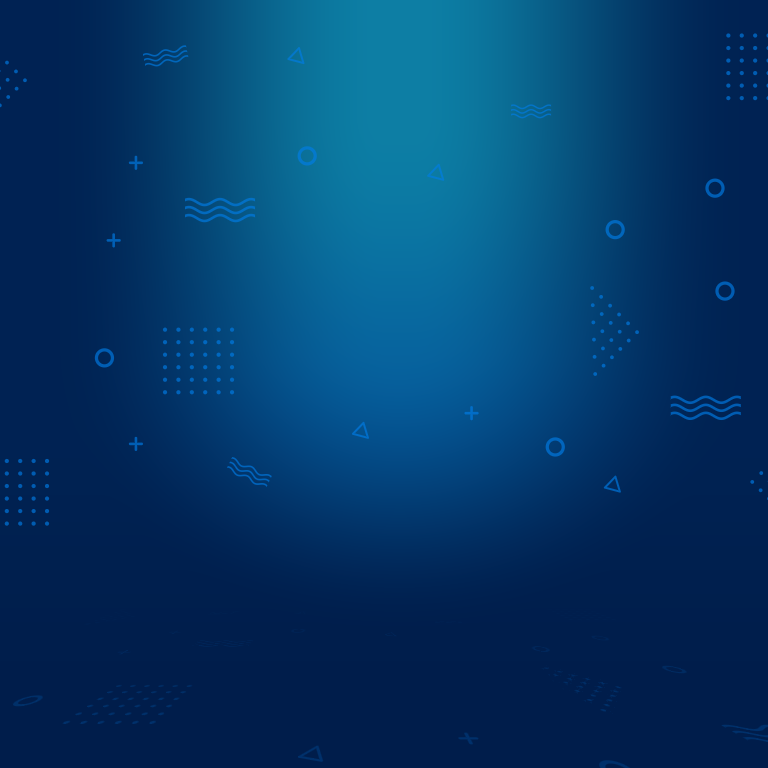
Reproduce this background procedurally as a three.js fragment shader.

```glsl
#define GLOW_CENTER vec2(0.52, 0.55)
#define GLOW_INNER 0.02
#define GLOW_OUTER 0.45
#define ICON_COLOR vec3(0.0, 0.49, 0.91)
#define ICON_ALPHA 0.64
#define FLOOR_ALPHA 0.2
#define FLOOR_HORIZON 0.3234
#define DOT_RADIUS 0.0027
#define DOT_SPACING vec2(0.01745, 0.0163)
#define WAVE_HALF_WIDTH 0.0456
#define WAVE_SPACING 0.0104

varying vec2 vUv;

const vec2 RINGS[6] = vec2[6](
  vec2(0.400, 0.797), vec2(0.801, 0.701), vec2(0.931, 0.755),
  vec2(0.944, 0.621), vec2(0.136, 0.534), vec2(0.723, 0.418));
const vec2 PLUSES[4] = vec2[4](
  vec2(0.177, 0.788), vec2(0.148, 0.687), vec2(0.614, 0.462), vec2(0.177, 0.422));
const vec2 TRIANGLES[4] = vec2[4](
  vec2(0.386, 0.927), vec2(0.568, 0.775), vec2(0.470, 0.439), vec2(0.798, 0.369));
// Center, half width, angle
const vec4 WAVES[5] = vec4[5](
  vec4(0.216, 0.926, 0.0286, 0.2), vec4(0.6915, 0.855, 0.026, 0.0),
  vec4(0.2865, 0.7265, 0.0456, 0.0), vec4(0.919, 0.469, 0.0456, 0.0),
  vec4(0.324, 0.384, 0.0286, -0.45));
const vec2 DOT_GRIDS[3] = vec2[3](
  vec2(0.2585, 0.530), vec2(0.992, 0.913), vec2(0.0176, 0.359));
// Top corner, horizontal direction
const vec3 DOT_WEDGES[3] = vec3[3](
  vec3(0.771, 0.625, 1.0), vec3(-0.026, 0.953, 1.0), vec3(1.038, 0.430, -1.0));

float segment(vec2 p, vec2 a, vec2 b) {
  vec2 ab = b - a;
  return length(p - a - ab * clamp(dot(p - a, ab) / dot(ab, ab), 0.0, 1.0));
}

float ring(vec2 p) {
  return abs(length(p) - 0.0104) - 0.0021;
}

float plusSign(vec2 p) {
  p = abs(p);
  if (p.y > p.x) p = p.yx;
  return length(vec2(max(p.x - 0.0075, 0.0), p.y)) - 0.0017;
}

float triangleOutline(vec2 p) {
  vec2 a = vec2(0.0033, 0.0104), b = vec2(-0.0104, -0.0039), c = vec2(0.0091, -0.0091);
  return min(segment(p, a, b), min(segment(p, b, c), segment(p, c, a))) - 0.0013;
}

// Three parallel wavy strokes
float waves(vec2 p, float halfWidth, float angle) {
  float scale = halfWidth / WAVE_HALF_WIDTH;
  float c = cos(angle), s = sin(angle);
  vec2 q = vec2(c * p.x + s * p.y, c * p.y - s * p.x) / scale;
  float amplitude = 0.0038, frequency = 155.0;
  float y = q.y - amplitude * cos(frequency * q.x);
  y -= WAVE_SPACING * clamp(floor(y / WAVE_SPACING + 0.5), -1.0, 1.0);
  float slope = amplitude * frequency * sin(frequency * q.x);
  float stroke = abs(y) / sqrt(1.0 + slope * slope) - 0.0017;
  return max(stroke, abs(q.x) - WAVE_HALF_WIDTH) * scale;
}

// Six by six dots
float dotGrid(vec2 p) {
  vec2 cell = clamp(floor(p / DOT_SPACING), -3.0, 2.0) + 0.5;
  return length(p - cell * DOT_SPACING) - DOT_RADIUS;
}

// Skewed lattice of dots narrowing to one side
float dotWedge(vec2 p) {
  mat2 lattice = mat2(0.0117, -0.0115, 0.0008, -0.0224);
  vec2 cell = floor(inverse(lattice) * p + 0.5);
  cell.x = clamp(cell.x, 0.0, 5.0);
  cell.y = clamp(cell.y, 0.0, 5.0 - cell.x);
  return length(p - lattice * cell) - DOT_RADIUS * 0.9;
}

float iconDistance(vec2 p) {
  float d = 1.0;
  for (int i = 0; i < 6; i++) d = min(d, ring(p - RINGS[i]));
  for (int i = 0; i < 4; i++) {
    d = min(d, plusSign(p - PLUSES[i]));
    d = min(d, triangleOutline(p - TRIANGLES[i]));
  }
  for (int i = 0; i < 5; i++) d = min(d, waves(p - WAVES[i].xy, WAVES[i].z, WAVES[i].w));
  for (int i = 0; i < 3; i++) {
    d = min(d, dotGrid(p - DOT_GRIDS[i]));
    d = min(d, dotWedge((p - DOT_WEDGES[i].xy) * vec2(DOT_WEDGES[i].z, 1.0)));
  }
  return d;
}

// Perspective projection from the floor to the wall plane
vec2 floorToWall(vec2 p) {
  float depth = 0.09845 / max(FLOOR_HORIZON - p.y, 0.1);
  return vec2(((p.x - 0.4655) * depth + 0.2443) / 0.4792, 0.1163 + depth);
}

float coverage(float d, float width) {
  return clamp(0.5 - d / max(width, 0.00001), 0.0, 1.0);
}

void main() {
  // Column of light with a rounded lower end
  vec2 q = vUv - GLOW_CENTER;
  q.y = min(q.y, 0.0) * 1.2;
  float glow = 1.0 - smoothstep(GLOW_INNER, GLOW_OUTER, length(q));
  vec3 navy = mix(vec3(0.0, 0.115, 0.295), vec3(0.0, 0.135, 0.325), smoothstep(0.1, 0.45, vUv.y));
  vec3 light = mix(vec3(0.02, 0.36, 0.61), vec3(0.05, 0.495, 0.645), smoothstep(0.4, 0.85, vUv.y));
  vec3 color = mix(navy, light, glow);

  // Icons on the wall and their faint copy on the floor
  float wall = coverage(iconDistance(vUv), fwidth(vUv.y));
  float floorDistance = iconDistance(floorToWall(vUv));
  float floorIcons = coverage(floorDistance, fwidth(floorDistance));
  float floorFade = 1.0 - smoothstep(0.06, 0.24, vUv.y);
  color = mix(color, ICON_COLOR, wall * ICON_ALPHA);
  color = mix(color, ICON_COLOR, floorIcons * floorFade * FLOOR_ALPHA);
  gl_FragColor = vec4(color, 1.0);
}
```
